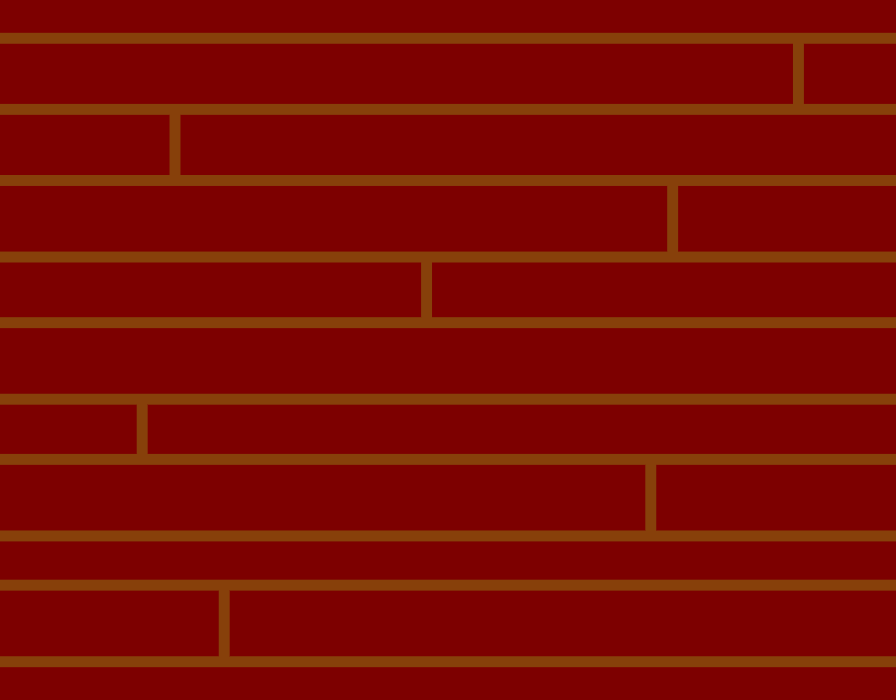
This pattern is drawn by a WebGL 2 fragment shader. Its source:

```glsl
#version 300 es
precision highp float;

uniform vec2 u_resolution;
out vec4 fragColor;

const vec3 BRICK = vec3(0.49, 0.0, 0.0);
const vec3 MORTAR = vec3(0.53, 0.25, 0.04);

const float WALL_HEIGHT = 128.0;   // wall units per canvas height
const float MORTAR_WIDTH = 2.0;
const int COURSES = 10;

// Top edge of each bed of mortar, measured down from the top of the wall
const float BED_TOP[COURSES] = float[](
    6.0, 19.0, 32.0, 46.0, 58.0, 72.0, 83.0, 97.0, 106.0, 120.0);

// Left edge of the upright joint under each bed; NONE leaves the course whole
const float NONE = -100.0;
const float JOINT_LEFT[COURSES] = float[](
    145.0, 31.0, 122.0, 77.0, NONE, 25.0, 118.0, NONE, 40.0, NONE);

// Smoothed coverage of the interval [start, end] at position p
float band(float p, float start, float end, float pixel) {
    float halfWidth = 0.5 * (end - start);
    float dist = abs(p - start - halfWidth) - halfWidth;
    return clamp(0.5 - dist / pixel, 0.0, 1.0);
}

// Mortar coverage: level beds joined by staggered uprights
float mortarMask(vec2 p, float pixel) {
    float mask = 0.0;
    for (int i = 0; i < COURSES; i++) {
        float top = BED_TOP[i];
        float nextTop = i + 1 < COURSES ? BED_TOP[i + 1] : BED_TOP[0] + WALL_HEIGHT;
        float left = JOINT_LEFT[i];
        float bed = band(p.y, top, top + MORTAR_WIDTH, pixel);
        float joint = band(p.x, left, left + MORTAR_WIDTH, pixel)
                    * band(p.y, top, nextTop + MORTAR_WIDTH, pixel);
        mask = max(mask, max(bed, joint));
    }
    return mask;
}

void main() {
    float pixel = WALL_HEIGHT / u_resolution.y;
    vec2 wall = gl_FragCoord.xy * pixel;
    wall.y = WALL_HEIGHT - wall.y;
    fragColor = vec4(mix(BRICK, MORTAR, mortarMask(wall, pixel)), 1.0);
}
```
